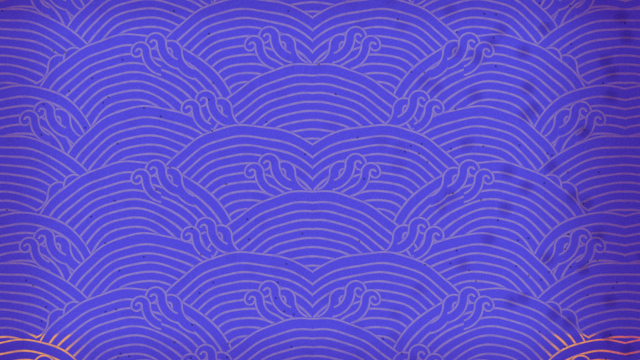
Write a WebGL 1 fragment shader that draws this pattern.

```glsl
precision highp float;
// Indigo cloth with layered wave mounds and curling foam, mirrored about a
// vertical axis. Each tile paints six ringed mounds from back to front, each
// with its foam; cellular stains, specks and darkened edges age the cloth.
uniform vec2 u_resolution;

const float CANVAS_HEIGHT = 432.0;    // design units from bottom to top
const float AXIS_X = 375.0;           // mirror axis
const float HALF_TILE = 375.0;        // mirrored tile width
const float ROW_HEIGHT = 152.5;
const float LINE_HALF = 1.35;
const float SOFTNESS = 1.1;           // blur of the strokes
const float RING_GAP = 10.8;
const float RIM_BAND = 13.5;          // wider band under each rim
const float TAPER = 0.3;              // how far rings close up at the sides
const float WOBBLE = 1.0;
const float INK_FADE = 0.22;          // uneven opacity of the strokes
const float GRAIN = 0.025;
const vec3 CLOTH = vec3(0.325, 0.285, 0.855);
const vec3 INK = vec3(0.545, 0.480, 0.770);
const vec3 GOLD = vec3(0.92, 0.64, 0.43);
const vec3 ROSE = vec3(0.86, 0.42, 0.44);
const vec3 EDGE_TINT = vec3(0.82, 0.64, 0.79);
const vec3 STAIN_TINT = vec3(0.78, 0.67, 0.79);

float pixel;                          // one screen pixel in design units

float stroke(float d) {
  float blur = max(SOFTNESS, 0.6 * pixel);
  return 1.0 - smoothstep(LINE_HALF - blur, LINE_HALF + blur, abs(d));
}

float cover(float inside) {
  return smoothstep(-pixel, pixel, inside + LINE_HALF);
}

vec2 hash2(vec2 p) {
  return fract(sin(vec2(dot(p, vec2(127.1, 311.7)), dot(p, vec2(269.5, 183.3)))) * 43758.5);
}

// Distance to the nearest jittered point and the random value of its cell.
vec2 cellular(vec2 p) {
  vec2 best = vec2(9.0, 0.0);
  for (int j = -1; j <= 1; j++) {
    for (int i = -1; i <= 1; i++) {
      vec2 cell = floor(p) + vec2(float(i), float(j));
      float d = length(cell + hash2(cell) - p);
      if (d < best.x) best = vec2(d, hash2(cell + 31.7).x);
    }
  }
  return best;
}

// Arch ending in a round bulb, with a finger-shaped tail; y points down.
void paintHook(vec2 p, float r, inout float ink) {
  float bulb = 0.55 * r - length(p - vec2(0.45 * r, 0.0));
  float tail = length(p + vec2(2.6 * r, 0.0));
  float inside;
  float line;
  if (p.y < 0.0) {
    inside = r - length(p);
    line = min(abs(inside), abs(length(p - vec2(0.2 * r, 0.0)) - 0.3 * r));
  } else {
    float finger = min(tail - 1.6 * r, 2.5 * r - tail);
    inside = max(bulb, min(finger, p.x + 2.0 * r));
    line = min(abs(bulb), abs(finger));
  }
  ink = mix(ink, stroke(line), cover(inside));
}

// Three overlapping hooks; facing is the side they curl towards.
void paintFoam(vec2 p, float facing, inout float ink) {
  p.x *= facing;
  if (dot(p, p) > 4900.0) return;
  for (int i = 0; i < 3; i++) {
    float k = float(i) - 1.0;
    paintHook(p - vec2(18.0 * k, 10.0 * abs(k) - 9.0), 12.5 - 1.0 * k, ink);
  }
}

// Disc of rings that close up towards the sides, placed by the top of its rim.
void paintMound(vec2 p, vec2 crest, float radius, inout float ink) {
  vec2 q = p - crest - vec2(0.0, radius);
  float wave = sin(q.x * 0.055 + crest.x) + 0.6 * sin(q.x * 0.12 + q.y * 0.05);
  float depth = radius - length(q) + WOBBLE * wave;
  float side = q.x / radius;
  float squeeze = 1.0 + TAPER * side * side;
  float inner = depth * squeeze - RIM_BAND;
  float ring = abs(mod(inner + 0.5 * RING_GAP, RING_GAP) - 0.5 * RING_GAP) / squeeze;
  float line = inner > -0.5 * RING_GAP ? min(ring, abs(depth)) : abs(depth);
  ink = mix(ink, stroke(line), cover(depth));
}

// One tile, ordered from the highest crest to the lowest.
void paintTile(vec2 p, inout float ink) {
  paintMound(p, vec2(215.0, 42.0), 130.0, ink);
  paintFoam(p - vec2(188.0, 61.0), 1.0, ink);
  paintMound(p, vec2(0.0, 77.0), 150.0, ink);
  paintMound(p, vec2(350.0, 102.0), 95.0, ink);
  paintFoam(p - vec2(322.0, 143.0), 1.0, ink);
  paintMound(p, vec2(195.0, 128.0), 115.0, ink);
  paintFoam(p - vec2(128.0, 130.0), 1.0, ink);
  paintMound(p, vec2(75.0, 150.0), 130.0, ink);
  paintFoam(p - vec2(52.0, 206.0), 1.0, ink);
  paintMound(p, vec2(375.0, 162.0), 150.0, ink);
  paintFoam(p - vec2(286.0, 231.0), -1.0, ink);
}

void main() {
  pixel = CANVAS_HEIGHT / u_resolution.y;
  vec2 uv = gl_FragCoord.xy / u_resolution;
  vec2 pos = vec2(gl_FragCoord.x, u_resolution.y - gl_FragCoord.y) * pixel;
  vec2 tile = vec2(abs(mod(pos.x - AXIS_X + HALF_TILE, 2.0 * HALF_TILE) - HALF_TILE),
                   mod(pos.y, ROW_HEIGHT));
  float ink = 0.0;
  for (int row = 2; row >= 0; row--) {
    paintTile(tile + vec2(0.0, float(row) * ROW_HEIGHT), ink);
  }
  ink *= 1.0 - INK_FADE * smoothstep(0.2, 0.9, cellular(pos / 9.0 + 3.1).x);

  // Metallic accents in the bottom corners.
  float corner = smoothstep(399.0, 403.0, pos.y) * smoothstep(265.0, 300.0, abs(pos.x - AXIS_X));
  vec3 accent = mix(GOLD, ROSE, smoothstep(0.88, 1.0, uv.x));
  vec3 color = mix(CLOTH, mix(INK, accent, corner), ink);

  // Wear: tinted borders, soft stains, faint specks and fine grain.
  float border = 0.7 * smoothstep(0.12, 0.0, uv.x) + 1.15 * smoothstep(0.80, 1.0, uv.x)
               + 0.4 * smoothstep(0.10, 0.0, min(uv.y, 1.0 - uv.y));
  color *= mix(vec3(1.0), EDGE_TINT, min(border, 1.25) * (1.0 - 0.7 * corner * ink));
  vec2 stain = cellular(pos / 27.0);
  float blot = smoothstep(0.5, 0.05, stain.x) * step(0.76, stain.y);
  color *= mix(vec3(1.0), STAIN_TINT, blot * (0.1 + 0.55 * smoothstep(0.45, 0.9, uv.x)));
  vec2 speck = cellular(pos / 13.0 + 7.3);
  color *= 1.0 - 0.3 * smoothstep(0.16, 0.03, speck.x) * step(0.94, speck.y);
  color += GRAIN * (hash2(floor(pos / 1.5)).x - 0.5);
  gl_FragColor = vec4(color, 1.0);
}
```
